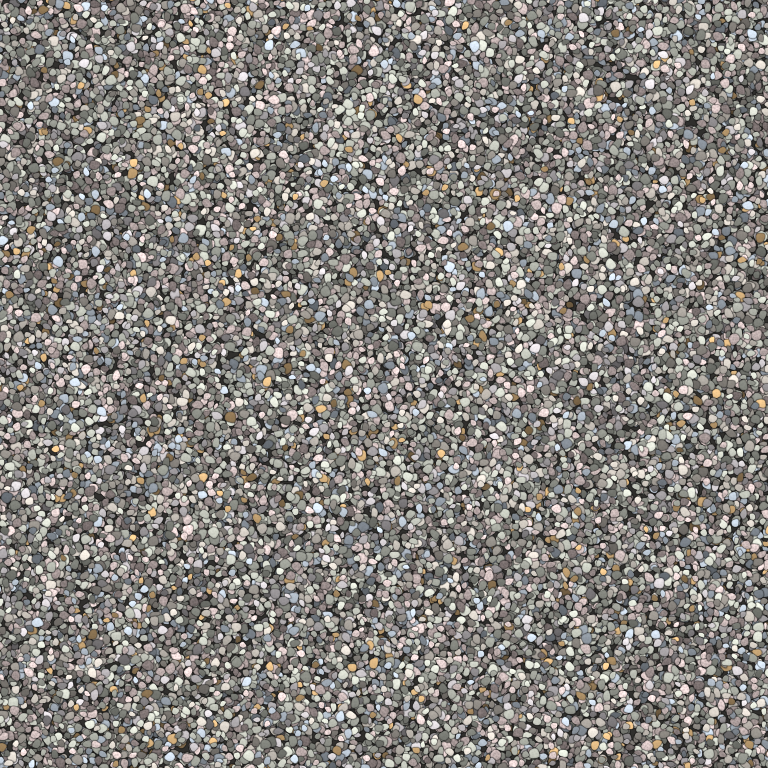
Write a Shadertoy shader that draws this texture.

```glsl
#define DENSITY 80.0
#define LAYERS 4
#define JITTER 0.8
#define MIN_RADIUS 0.35
#define MAX_RADIUS 0.61
#define DARKEST 0.40
#define LIGHTEST 0.94
#define SHADOW 0.60
#define SHADOW_WIDTH 0.15
#define SPECKLE 0.22
#define GAP_COLOR vec3(0.19, 0.185, 0.175)

vec4 hash4(vec2 p) {
    vec4 h = fract(p.xyxy * vec4(0.1031, 0.1030, 0.0973, 0.1099));
    h += dot(h, h.wzxy + 33.33);
    return fract((h.xxyz + h.yzzw) * h.zywx);
}

mat2 rotation(float angle) {
    float c = cos(angle), s = sin(angle);
    return mat2(c, -s, s, c);
}

// Distance to the nearest scattered grain
float cellular(vec2 p) {
    vec2 cell = floor(p);
    float nearest = 1.5;
    for (int y = -1; y <= 1; y++)
    for (int x = -1; x <= 1; x++) {
        vec2 id = cell + vec2(x, y);
        nearest = min(nearest, length(id + hash4(id + 71.0).xy - p));
    }
    return nearest;
}

// Stone colour: mostly neutral greys, a few ochre pebbles
vec3 stoneColor(float kind, float light) {
    vec3 tint = vec3(0.985, 1.0, 0.945);
    if (kind > 0.34) tint = vec3(1.03, 0.995, 0.95);
    if (kind > 0.54) tint = vec3(1.055, 0.965, 0.955);
    if (kind > 0.75) tint = vec3(1.01, 0.985, 1.0);
    if (kind > 0.86) tint = vec3(0.94, 0.995, 1.055);
    if (kind > 0.965) tint = vec3(1.06, 0.88, 0.63);
    return tint * mix(DARKEST, LIGHTEST, light);
}

// Paints one layer of overlapping pebbles
vec3 paintLayer(vec3 color, vec2 p, float layer, float grain, float blur) {
    mat2 turn = rotation(layer * 0.73 + 0.3);
    vec2 grid = turn * p + layer * vec2(17.37, 41.71) + 200.0;
    vec2 cell = floor(grid);
    float depthTone = mix(0.86, 1.0, layer / float(LAYERS - 1));

    for (int y = -1; y <= 1; y++)
    for (int x = -1; x <= 1; x++) {
        vec2 id = cell + vec2(x, y);
        vec4 place = hash4(id + layer * 113.0);
        vec4 look = hash4(id + layer * 57.0 + 409.0);
        vec2 offset = grid - id - 0.5 - (place.xy - 0.5) * JITTER;

        // Slightly lumpy ellipse
        float major = mix(MIN_RADIUS, MAX_RADIUS, place.z * place.z);
        float minor = major * mix(0.60, 0.95, look.z);
        vec2 q = rotation(place.w * 6.2832) * offset / vec2(major, minor);
        float angle = atan(q.y, q.x + 1e-5);
        float lump = 0.06 * sin(3.0 * angle + look.w * 6.2832)
                   + 0.04 * sin(4.0 * angle + look.x * 6.2832);
        float r = length(q) * (1.0 + lump);
        float dist = (r - 1.0) * minor;

        // Contact shadow on the stones below
        color *= mix(SHADOW, 1.0, smoothstep(-0.02, SHADOW_WIDTH, dist));

        // Rounded shading with a faint light from above
        float dome = sqrt(max(1.0 - r * r, 0.0));
        float up = (offset * turn).y / major;
        float shade = mix(0.66, 1.03, smoothstep(0.0, 0.75, dome)) + 0.06 * up;
        float pinkStone = step(0.54, look.x) * step(look.x, 0.75);
        float mottling = SPECKLE * mix(0.35, 1.0, pinkStone) * (grain - 0.45);
        vec3 stone = stoneColor(look.x, look.y) * (shade + mottling) * depthTone;
        color = mix(color, stone, smoothstep(blur, -blur, dist));
    }
    return color;
}

void mainImage(out vec4 fragColor, in vec2 fragCoord) {
    vec2 p = fragCoord / iResolution.y * DENSITY;
    float blur = 0.6 * DENSITY / iResolution.y;
    float grain = cellular(p * 4.0);

    vec3 color = GAP_COLOR;
    for (int i = 0; i < LAYERS; i++)
        color = paintLayer(color, p, float(i), grain, blur);

    fragColor = vec4(clamp(color, 0.0, 1.0), 1.0);
}
```
